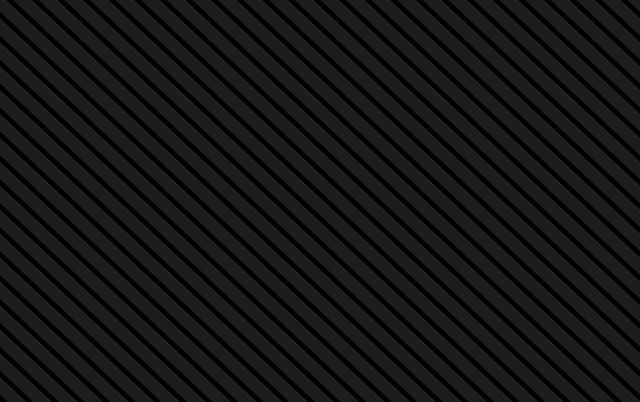
Give the GLSL for this pattern, as a Shadertoy shader.

```glsl
// Dark diagonal pinstripe: charcoal bands falling to the right, split by
// near-black grooves, each band with a thin lit rim on its upper right edge.
// One slanted phase is wrapped with fract; smooth distance bands colour it.

const vec2  REPEATS      = vec2(25.0, 16.8); // stripes across and down
const float GROOVE_START = 0.225;            // phase where a groove begins
const float GROOVE_WIDTH = 0.285;            // all widths in stripe periods
const float RIM_WIDTH    = 0.05;

const vec3 CHARCOAL = vec3(0.112);
const vec3 GROOVE   = vec3(0.004);
const vec3 RIM      = vec3(0.165);

// Stripe count along the slant, measured from the upper left corner
float stripePhase(vec2 uv, vec2 repeats) {
    return dot(vec2(uv.x, uv.y - 1.0), repeats);
}

// Soft coverage of a repeating band of given width that begins at start
float band(float phase, float start, float width, float blur) {
    float offset = fract(phase - start - 0.5 * width + 0.5) - 0.5;
    float edge = abs(offset) - 0.5 * width;
    return 1.0 - smoothstep(-blur, blur, edge);
}

void mainImage(out vec4 fragColor, in vec2 fragCoord) {
    vec2 uv = fragCoord / iResolution.xy;
    float phase = stripePhase(uv, REPEATS);

    // Half a pixel, expressed in stripe periods
    float blur = 0.5 * length(REPEATS / iResolution.xy);

    // Flat band, lit rim, then the groove beside it
    float rim = band(phase, GROOVE_START - RIM_WIDTH, RIM_WIDTH, blur);
    float groove = band(phase, GROOVE_START, GROOVE_WIDTH, blur);
    vec3 color = mix(CHARCOAL, RIM, rim);
    color = mix(color, GROOVE, groove);

    fragColor = vec4(color, 1.0);
}
```
